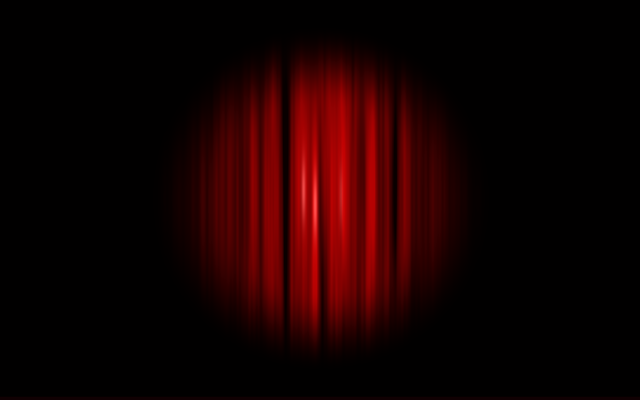
Reproduce this background procedurally as a WebGL 2 fragment shader.

```glsl
#version 300 es
precision highp float;

uniform vec2 u_resolution;
out vec4 fragColor;

const vec3 BLACK_RED = vec3(0.004, 0.0, 0.0);
const vec3 CURTAIN_RED = vec3(0.76, 0.008, 0.008);
const vec3 HIGHLIGHT = vec3(0.24, 0.31, 0.30);
const vec2 GLOW_CENTER = vec2(0.002, 0.004);

// Broad folds: x, y, half width, signed strength
const vec4 FOLDS[12] = vec4[12](
    vec4(-0.085, 0.22, 0.011, -0.70),
    vec4(-0.085, -0.25, 0.008, -0.55),
    vec4(-0.150, 0.00, 0.008, -0.50),
    vec4(-0.168, 0.05, 0.008, 0.40),
    vec4(-0.123, -0.05, 0.010, 0.32),
    vec4(-0.042, 0.14, 0.025, 0.32),
    vec4(-0.012, -0.10, 0.009, 0.35),
    vec4(0.010, -0.25, 0.010, -0.55),
    vec4(0.052, 0.10, 0.018, 0.32),
    vec4(0.106, 0.10, 0.010, -0.40),
    vec4(0.131, 0.05, 0.008, 0.48),
    vec4(0.190, 0.10, 0.008, -0.40)
);

// Bright glints: x, y, strength
const vec3 GLINTS[3] = vec3[3](
    vec3(-0.041, 0.025, 0.90),
    vec3(-0.012, -0.012, 1.00),
    vec3(0.053, 0.010, 0.45)
);

float hash(vec2 cell) {
    vec3 q = fract(vec3(cell.xyx) * 0.1031);
    q += dot(q, q.yzx + 33.33);
    return fract((q.x + q.y) * q.z);
}

float valueNoise(vec2 p) {
    vec2 cell = floor(p);
    vec2 f = fract(p);
    f = f * f * (3.0 - 2.0 * f);
    float low = mix(hash(cell), hash(cell + vec2(1.0, 0.0)), f.x);
    float high = mix(hash(cell + vec2(0.0, 1.0)), hash(cell + 1.0), f.x);
    return mix(low, high, f.y);
}

float gaussian(vec2 offset, vec2 size) {
    vec2 d = offset / size;
    return exp(-dot(d, d));
}

// Vertical threads at three widths, drifting slowly with height
float threads(vec2 p) {
    float wide = valueNoise(vec2(p.x * 38.0 + 90.0, p.y * 1.5 + 7.0));
    float medium = valueNoise(vec2(p.x * 85.0 + 210.0, p.y * 2.2 + 31.0));
    float fine = valueNoise(vec2(p.x * 170.0 + 430.0, p.y * 3.0 + 53.0));
    return 0.42 * wide + 0.42 * medium + 0.28 * fine;
}

float foldShade(vec2 p) {
    float shade = 0.0;
    for (int i = 0; i < 12; i++) {
        vec4 fold = FOLDS[i];
        shade += fold.w * gaussian(p - fold.xy, vec2(fold.z, 0.30));
    }
    return shade;
}

float glints(vec2 p) {
    float light = 0.0;
    for (int i = 0; i < 3; i++) {
        light += GLINTS[i].z * gaussian(p - GLINTS[i].xy, vec2(0.005, 0.075));
    }
    return light;
}

// Round spotlight, brightest along its vertical axis
float spotlight(vec2 p) {
    float radius = length(p);
    float rim = 1.0 - smoothstep(0.23, 0.435, radius);
    return rim * exp(-2.2 * radius * radius - 5.0 * p.x * p.x);
}

void main() {
    vec2 p = (gl_FragCoord.xy - 0.5 * u_resolution) / u_resolution.y;
    float cloth = clamp(0.12 + 0.9 * threads(p) + foldShade(p), 0.05, 1.05);
    float light = spotlight(p - GLOW_CENTER);

    vec3 color = BLACK_RED + CURTAIN_RED * cloth * light;
    color += HIGHLIGHT * glints(p) * light;

    // Faint hem along the lower border
    float hem = 1.0 - smoothstep(0.006, 0.010, p.y + 0.5);
    color += vec3(0.06, 0.0, 0.008) * hem;

    fragColor = vec4(color, 1.0);
}
```
